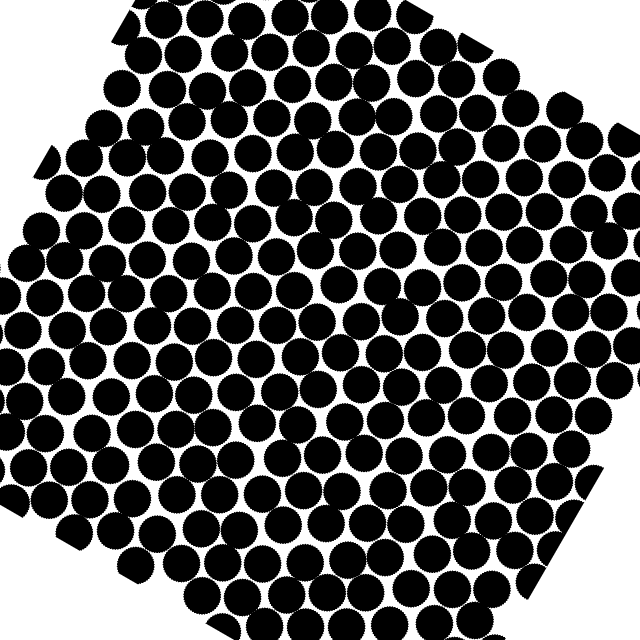
Reproduce this pattern procedurally as a Shadertoy shader.

```glsl
vec2 hash2(vec2 cell) {
    vec2 k = vec2(dot(cell, vec2(127.1, 311.7)), dot(cell, vec2(269.5, 183.3)));
    return fract(sin(k) * 43758.5453);
}

mat2 rotation(float angle) {
    float c = cos(angle), s = sin(angle);
    return mat2(c, s, -s, c);
}

// Signed distance to the unit square spanning 0..1
float sheetDistance(vec2 p) {
    vec2 d = abs(p - 0.5) - 0.5;
    return max(d.x, d.y);
}

// Disc with a finely serrated rim
float dotDistance(vec2 offset) {
    float angle = atan(offset.y, offset.x + 1e-6);
    return length(offset) - 0.0291 - 0.0005 * sin(46.0 * angle);
}

// Each column slides by 4/9 of a row, giving a sheared, near-hexagonal lattice
float dotsDistance(vec2 p) {
    const vec2 count = vec2(18.0, 16.0);
    const float shear = 4.0 / 9.0;
    float nearest = 1.0;
    float homeColumn = round(p.x * count.x);
    for (int i = -1; i <= 1; i++) {
        float column = homeColumn + float(i);
        float homeRow = round(p.y * count.y + shear * column);
        for (int j = -1; j <= 1; j++) {
            vec2 cell = vec2(column, homeRow + float(j));
            vec2 center = vec2(cell.x, cell.y - shear * column) / count;
            center += (hash2(cell) - 0.5) * 0.0085 - vec2(0.001, 0.0038);
            // Only dots centered on the sheet are kept
            if (sheetDistance(center) < 0.0) {
                nearest = min(nearest, dotDistance(p - center));
            }
        }
    }
    return nearest;
}

void mainImage(out vec4 fragColor, in vec2 fragCoord) {
    float size = min(iResolution.x, iResolution.y);
    vec2 centered = (fragCoord - 0.5 * iResolution.xy) / size;

    // Tilted sheet, with the dots trimmed at its border
    vec2 p = rotation(radians(30.0)) * centered + 0.5;
    float d = max(dotsDistance(p), sheetDistance(p));

    float paper = clamp(0.5 + d * size, 0.0, 1.0);
    fragColor = vec4(vec3(paper), 1.0);
}
```
